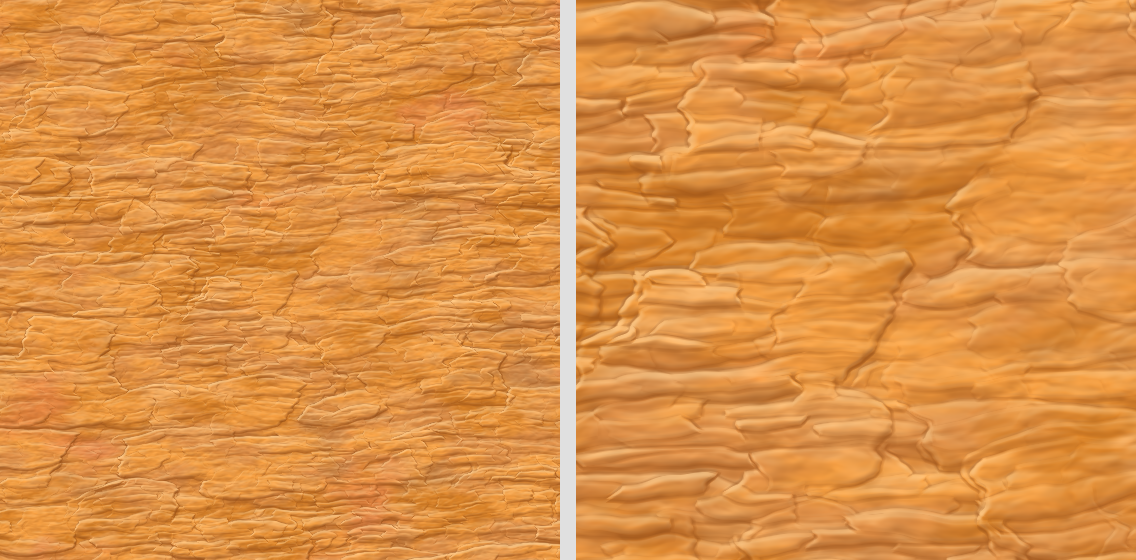
Left, the full canvas; right, a detail of the centre.
Write a Shadertoy shader that draws this texture.

```glsl
// Weathered orange sandstone: overlapping, ragged plates stacked in thin strata.
// Plates of three sizes form a height field; its slopes, hollows and cast
// shadows then light a stone colour that drifts between ochre, clay and amber.

const vec3 OCHRE = vec3(0.850, 0.510, 0.155);
const vec3 CLAY  = vec3(0.872, 0.562, 0.285);
const vec3 AMBER = vec3(0.950, 0.615, 0.255);
const vec3 PEACH = vec3(0.940, 0.660, 0.370);
const vec3 ROSE  = vec3(0.900, 0.500, 0.300);
const vec3 ASH   = vec3(0.740, 0.500, 0.290);
const vec3 SHADE = vec3(0.570, 0.290, 0.080);
const vec3 GLOW  = vec3(0.985, 0.800, 0.560);

vec2 hash2(vec2 p) {
    vec3 q = fract(p.xyx * vec3(0.1031, 0.1030, 0.0973));
    q += dot(q, q.yzx + 33.33);
    return fract((q.xx + q.yz) * q.zy);
}

float cornerRamp(vec2 corner, vec2 offset) {
    float angle = 6.2832 * hash2(corner + 157.0).x;
    return dot(vec2(cos(angle), sin(angle)), offset);
}

float gradientNoise(vec2 p) {
    vec2 i = floor(p), f = p - i;
    vec2 u = f * f * f * (f * (f * 6.0 - 15.0) + 10.0);
    vec2 e = vec2(1.0, 0.0);
    float low  = mix(cornerRamp(i, f), cornerRamp(i + e, f - e), u.x);
    float high = mix(cornerRamp(i + e.yx, f - e.yx), cornerRamp(i + 1.0, f - 1.0), u.x);
    return mix(low, high, u.y);
}

float fbm(vec2 p, int octaves) {
    float sum = 0.0, amplitude = 0.6;
    for (int k = 0; k < octaves; k++) {
        sum += amplitude * gradientNoise(p);
        p = mat2(1.9, 0.25, -0.25, 1.9) * p + 17.3;
        amplitude *= 0.55;
    }
    return sum;
}

// Highest of the scattered plates at p; each one tapers, leans and has a round rim
float plates(vec2 p, vec2 grid, float bevel, float seed) {
    vec2 q = p * grid, home = floor(q);
    float top = 0.0;
    for (int y = -1; y <= 1; y++)
    for (int x = -1; x <= 1; x++) {
        vec2 cell = home + vec2(x, y);
        vec2 place = hash2(cell + seed);
        vec2 size  = hash2(cell + seed + 41.7);
        vec2 lean  = hash2(cell + seed + 83.1);
        vec2 extent = mix(vec2(0.40, 0.30), vec2(0.92, 0.75), size);
        vec2 offset = q - cell - mix(vec2(0.1), vec2(0.9), place);
        offset.x += (size.x - 0.5) * 0.5 * offset.y;
        offset.y += (lean.x - 0.5) * 0.45 * offset.x;
        float along = offset.x / extent.x;
        float halfHeight = extent.y * (1.0 - 0.6 * lean.y * along * along);
        vec2 inside = (vec2(extent.x, halfHeight) - abs(offset)) / grid;
        float rim = 1.0 - clamp(min(inside.x, inside.y) / bevel, 0.0, 1.0);
        float level = 0.25 + 0.75 * fract(place.x * 7.0 + size.y * 5.0);
        level += dot(offset, (lean - 0.5) * vec2(0.3, 0.5));
        top = max(top, level * (1.0 - rim * rim));
    }
    return top;
}

// Stone relief: ragged plates plus streaky grain
float relief(vec2 p) {
    vec2 ragged = vec2(fbm(p * vec2(10.0, 26.0), 4), fbm(p * vec2(8.0, 15.0) + 31.0, 4));
    vec2 w = p + ragged * vec2(0.034, 0.015);
    float patches = gradientNoise(p * vec2(4.0, 7.0) + 5.0);
    float broken = smoothstep(-0.20, 0.25, patches);
    float height = 0.46 * plates(w, vec2(5.5, 14.0), 0.006, 3.0);
    height += 0.26 * plates(w, vec2(10.0, 30.0), 0.005, 211.0);
    height += (0.06 + 0.20 * broken) * plates(w, vec2(19.0, 60.0), 0.004, 419.0);
    height += 0.30 * fbm(w * vec2(12.0, 50.0) + 9.0, 3);
    return height + 0.11 * fbm(w * vec2(48.0, 125.0), 2);
}

// Slowly drifting mineral colour, stretched along the strata
vec3 stoneColor(vec2 p, float height) {
    float tint = fbm(p * vec2(5.0, 9.0) + 61.0, 4);
    float tone = fbm(p * vec2(7.0, 20.0) + 23.0, 4) + 0.30 * (height - 0.52);
    float pale = fbm(p * vec2(9.0, 26.0) + 71.0, 4) + 0.25 * (height - 0.52);
    float rose = fbm(p * vec2(4.0, 6.0) + 97.0, 4);
    float ash  = fbm(p * vec2(6.0, 12.0) + 143.0, 4);
    vec3 color = mix(OCHRE, CLAY, smoothstep(-0.18, 0.14, tint));
    color = mix(color, AMBER, smoothstep(-0.17, 0.19, tone));
    color = mix(color, PEACH, 0.75 * smoothstep(0.02, 0.30, pale));
    color = mix(color, ROSE, 0.55 * smoothstep(0.12, 0.40, rose));
    return mix(color, ASH, 0.60 * smoothstep(0.12, 0.42, ash));
}

void mainImage(out vec4 fragColor, in vec2 fragCoord) {
    vec2 p = fragCoord / iResolution.y;
    p.y += 0.016 * gradientNoise(p * 3.0) - 0.04 * p.x;

    // Neighbouring heights give slope, hollows and the shadow under ledges
    vec2 reach = vec2(0.0022, 0.0);
    float here  = relief(p);
    float left  = relief(p - reach.xy);
    float right = relief(p + reach.xy);
    float below = relief(p - reach.yx);
    float above = relief(p + reach.yx);
    float ledge = relief(p + vec2(-0.003, 0.008));

    float light  = (below - above) + 0.5 * (right - left);
    float hollow = 0.25 * (left + right + below + above) - here;
    float shadow = max(ledge - here - 0.05, 0.0);
    float lit  = max(light, 0.0) * 2.6 + max(-hollow, 0.0) * 5.0;
    float dark = max(-light, 0.0) * 1.8 + max(hollow, 0.0) * 6.0 + shadow * 0.8;

    vec3 color = stoneColor(p, here);
    color = mix(color, GLOW, 0.85 * (1.0 - exp(-lit * 1.4)));
    color = mix(color, SHADE, 0.85 * (1.0 - exp(-dark * 1.4)));
    color *= 1.0 + 0.10 * fbm(p * vec2(60.0, 130.0) + 7.0, 2);
    fragColor = vec4(color, 1.0);
}
```
